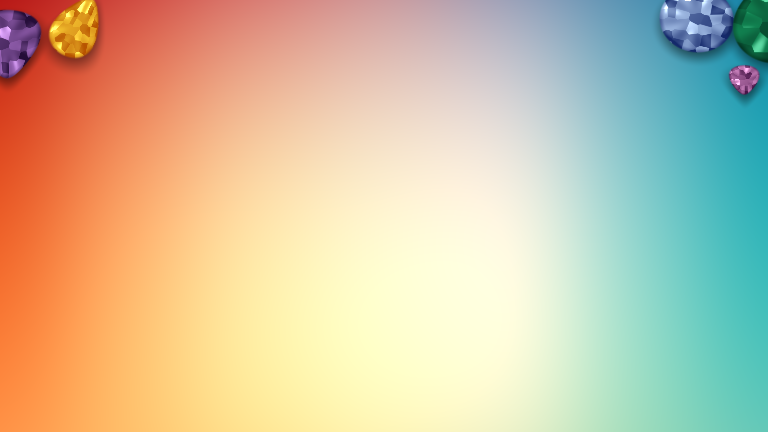
Reproduce this background procedurally as a WebGL 1 fragment shader.

```glsl
precision highp float;
uniform vec2 u_resolution;

#define COLUMN_FALLOFF 1.7
#define FACET_SHARPNESS 45.0
#define SHADOW_OFFSET vec2(-0.002, 0.014)
#define SHADOW_BLUR 0.022
#define SHADOW_STRENGTH 0.5
#define RIM_WIDTH 0.14
#define DOWN 3.1416

vec2 hash2(vec2 cell) {
  vec2 s = vec2(dot(cell, vec2(127.1, 311.7)), dot(cell, vec2(269.5, 183.3)));
  return fract(sin(s) * 4375.85);
}

// Vertical three-stop curve, weighted by distance from its column
vec4 column(vec2 uv, float index, vec3 bottom, vec3 middle, vec3 top) {
  float y = uv.y;
  vec3 color = bottom * (2.0 * y - 1.0) * (y - 1.0)
             + middle * 4.0 * y * (1.0 - y)
             + top * y * (2.0 * y - 1.0);
  float offset = uv.x * 6.0 - index;
  return vec4(color, 1.0) * exp(-COLUMN_FALLOFF * offset * offset);
}

vec3 backdrop(vec2 uv) {
  vec4 sum = column(uv, 0.0, vec3(1.0, 0.54, 0.25), vec3(0.91, 0.31, 0.11), vec3(0.70, 0.06, 0.06));
  sum += column(uv, 1.0, vec3(1.0, 0.76, 0.42), vec3(1.0, 0.67, 0.41), vec3(0.83, 0.30, 0.25));
  sum += column(uv, 2.0, vec3(1.0, 0.91, 0.58), vec3(1.0, 0.90, 0.67), vec3(0.86, 0.50, 0.46));
  sum += column(uv, 3.0, vec3(1.0, 0.97, 0.72), vec3(1.0, 0.97, 0.83), vec3(0.82, 0.62, 0.62));
  sum += column(uv, 4.0, vec3(0.97, 0.96, 0.81), vec3(1.05, 0.98, 0.91), vec3(0.63, 0.65, 0.75));
  sum += column(uv, 5.0, vec3(0.61, 0.86, 0.73), vec3(0.53, 0.81, 0.80), vec3(0.31, 0.57, 0.70));
  sum += column(uv, 6.0, vec3(0.35, 0.77, 0.72), vec3(0.12, 0.68, 0.71), vec3(0.03, 0.51, 0.65));
  return clamp(sum.rgb / sum.a, 0.0, 1.0);
}

// Rotates into gem space, with the tapered tip at +y
vec2 gemSpace(vec2 p, vec2 radii, float angle, float taper) {
  vec2 axis = vec2(sin(angle), cos(angle));
  vec2 q = vec2(dot(p, vec2(axis.y, -axis.x)), dot(p, axis)) / radii;
  q.x /= max(1.0 - taper * q.y, 0.15);
  return q;
}

// Softly bounded cellular noise: one random tone per facet
float facets(vec2 q) {
  vec2 cell = floor(q);
  vec2 sum = vec2(0.0);
  for (int j = -1; j <= 1; j++) {
    for (int i = -1; i <= 1; i++) {
      vec2 id = cell + vec2(float(i), float(j));
      vec2 d = id + 0.15 + 0.7 * hash2(id) - q;
      float weight = exp(-FACET_SHARPNESS * dot(d, d));
      sum += vec2(hash2(id + 17.0).x, 1.0) * weight;
    }
  }
  return sum.x / max(sum.y, 1e-20);
}

vec3 addGem(vec3 base, vec2 p, vec2 radii, float angle, float taper,
            float detail, vec3 dark, vec3 light) {
  float size = min(radii.x, radii.y);
  vec2 q = gemSpace(p, radii, angle, taper);
  float r = length(q);

  // Soft shadow below the stone
  float shadowEdge = (length(gemSpace(p + SHADOW_OFFSET, radii, angle, taper)) - 1.0) * size;
  float shadow = 1.0 - smoothstep(-SHADOW_BLUR, SHADOW_BLUR, shadowEdge);
  base *= 1.0 - SHADOW_STRENGTH * shadow;

  // Facet tones, light from the upper left, darker rim
  float tone = facets(q * detail + 31.0 * radii);
  float star = sin(8.0 * atan(q.x, q.y + 0.001)) * smoothstep(0.25, 0.7, r);
  tone = 0.8 * tone + 0.1 + 0.12 * star + 0.2 * dot(p / radii, vec2(-0.7, 0.5));
  tone -= 0.3 * smoothstep(1.0 - RIM_WIDTH, 1.0, r);
  vec3 stone = mix(dark, light, clamp(tone, 0.0, 1.0));
  stone += 0.3 * smoothstep(0.8, 1.0, tone);

  float pixel = 1.0 / u_resolution.y;
  float cover = 1.0 - smoothstep(-pixel, pixel, (r - 1.0) * size);
  return mix(base, stone, cover);
}

void main() {
  vec2 p = gl_FragCoord.xy / u_resolution.y;
  vec2 fromRight = p - vec2(u_resolution.x / u_resolution.y, 0.0);
  vec3 color = backdrop(gl_FragCoord.xy / u_resolution);

  // Left pair: violet and amber
  color = addGem(color, p - vec2(0.016, 0.898), vec2(0.073, 0.079), DOWN, 0.45, 3.2,
                 vec3(0.14, 0.05, 0.22), vec3(0.72, 0.48, 0.84));
  color = addGem(color, p - vec2(0.179, 0.938), vec2(0.051, 0.073), 0.5, 0.38, 3.6,
                 vec3(0.72, 0.33, 0.0), vec3(1.0, 0.84, 0.22));

  // Right group: sapphire, emerald and a small pink stone
  color = addGem(color, fromRight - vec2(-0.165, 0.955), vec2(0.086, 0.076), 0.15, 0.0, 3.2,
                 vec3(0.08, 0.16, 0.42), vec3(0.75, 0.86, 1.0));
  color = addGem(color, fromRight - vec2(0.012, 0.950), vec2(0.088, 0.096), 0.3, 0.15, 2.6,
                 vec3(0.01, 0.19, 0.12), vec3(0.08, 0.58, 0.36));
  color = addGem(color, fromRight - vec2(-0.055, 0.815), vec2(0.033, 0.034), DOWN, 0.4, 2.8,
                 vec3(0.28, 0.08, 0.28), vec3(0.88, 0.58, 0.82));

  gl_FragColor = vec4(color, 1.0);
}
```
